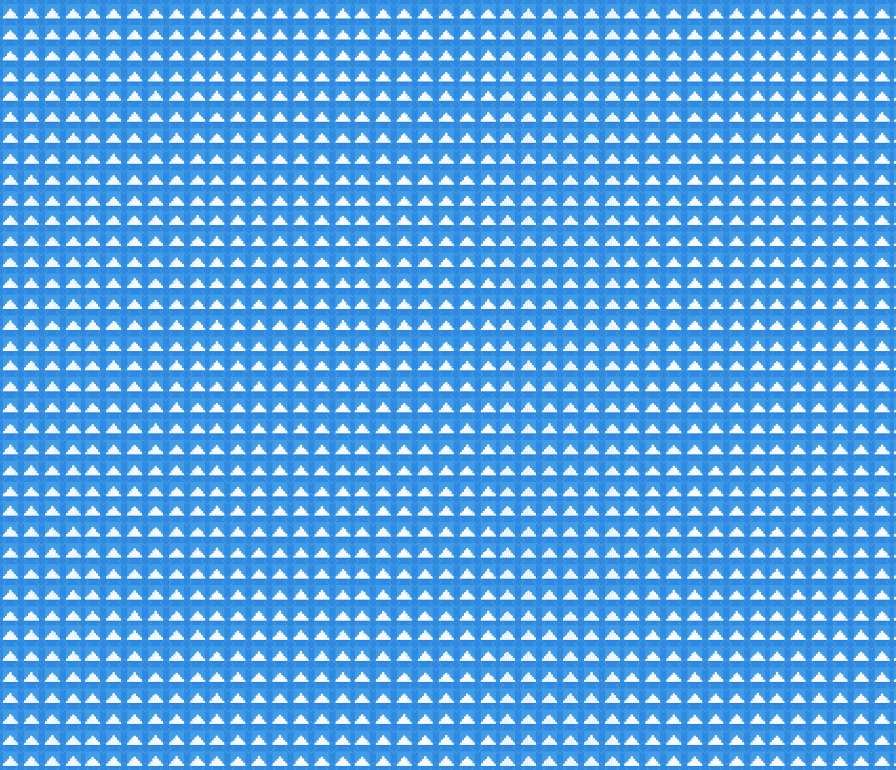
Give the GLSL for this pattern, as a Shadertoy shader.

```glsl
// Grid of pale blue panels, each holding a small white stepped cloud, with faint rings at the crossings.

const float COLUMNS      = 43.2;    // repeats across the canvas; cells are square
const float SNAP         = 0.0844;  // placement step of each repeat, in cells
const float ROW_OFFSET   = 0.05;    // first row starts this far below the top
const float PANEL_HALF   = 0.36;
const float PANEL_CORNER = 0.04;
const float RING_RADIUS  = 0.21;
const float RING_WIDTH   = 0.045;
const float CLOUD_BASE   = 0.34;    // below the cell centre
const float CLOUD_HEIGHT = 0.40;
const float PUFF_SPACING = 0.098;
const float PUFF_RADIUS  = 0.064;
const float PUFF_JITTER  = 0.05;
const float SHADOW_DEPTH = 0.07;

const vec3 BAND_BLUE   = vec3(0.18, 0.54, 0.88);
const vec3 PANEL_BLUE  = vec3(0.25, 0.61, 0.90);
const vec3 RING_BLUE   = vec3(0.33, 0.65, 0.91);
const vec3 SHADOW_BLUE = vec3(0.15, 0.50, 0.86);
const vec3 CLOUD_WHITE = vec3(0.97, 0.98, 1.00);

float hash(vec2 p) {
    vec3 q = fract(p.xyx * 0.1031);
    q += dot(q, q.yzx + 33.33);
    return fract((q.x + q.y) * q.z);
}

float roundedBox(vec2 p, vec2 halfSize, float radius) {
    vec2 d = abs(p) - halfSize + radius;
    return length(max(d, 0.0)) + min(max(d.x, d.y), 0.0) - radius;
}

// Upright puffs, tallest in the middle, cut flat at the base; p.y points up.
float cloud(vec2 p, vec2 cell) {
    float d = 1.0;
    for (int i = -3; i <= 3; i++) {
        float k = float(i);
        float slope = 1.0 - abs(k) / 3.6;
        float jitter = (hash(cell + vec2(k * 7.0 + 50.0, 19.0)) - 0.5) * PUFF_JITTER;
        float top = max(CLOUD_HEIGHT * slope + jitter, 0.03);
        vec2 q = vec2(p.x - k * PUFF_SPACING, p.y - clamp(p.y, 0.0, top));
        d = min(d, length(q) - PUFF_RADIUS);
    }
    return max(d, -p.y);
}

float fill(float d, float blur) {
    return 1.0 - smoothstep(-blur, blur, d);
}

void mainImage(out vec4 fragColor, in vec2 fragCoord) {
    // Cell units, measured from the top left
    vec2 p = vec2(fragCoord.x, iResolution.y - fragCoord.y) * COLUMNS / iResolution.x;
    p.y -= ROW_OFFSET;
    float blur = 0.6 * COLUMNS / iResolution.x;

    // Repeats sit on a coarse placement grid, so their spacing varies slightly
    vec2 cell = floor(p);
    vec2 local = p - floor(cell / SNAP + 0.5) * SNAP - 0.5;

    // Panel between the bands
    vec3 color = BAND_BLUE;
    color = mix(color, PANEL_BLUE, fill(roundedBox(local, vec2(PANEL_HALF), PANEL_CORNER), blur));

    // Thin ring around each band crossing
    vec2 crossing = fract(p + 0.5) - 0.5;
    float ring = abs(abs(crossing.x) + abs(crossing.y) - RING_RADIUS * 1.3) * 0.7071;
    color = mix(color, RING_BLUE, 0.6 * fill(ring - 0.5 * RING_WIDTH, blur));

    // Shadow strip, then the cloud above it
    vec2 shadowPos = local - vec2(0.0, CLOUD_BASE + 0.5 * SHADOW_DEPTH);
    float shadow = roundedBox(shadowPos, vec2(PANEL_HALF, 0.5 * SHADOW_DEPTH), 0.02);
    color = mix(color, SHADOW_BLUE, 0.7 * fill(shadow, blur));
    float cloudDist = cloud(vec2(local.x, CLOUD_BASE - local.y), cell);
    color = mix(color, CLOUD_WHITE, fill(cloudDist, blur));

    fragColor = vec4(color, 1.0);
}
```
